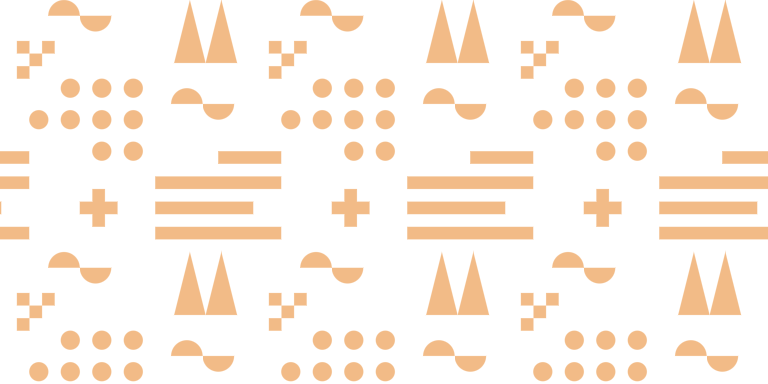
A WebGL 2 fragment shader for this pattern:

```glsl
#version 300 es
precision highp float;

uniform vec2 u_resolution;
out vec4 outColor;

// Offset from the nearest repeat of an anchor; the tile is 20 units square
vec2 around(vec2 p, vec2 anchor) {
    return mod(p - anchor + 10.0, 20.0) - 10.0;
}

float box(vec2 p, vec2 halfSize) {
    vec2 d = abs(p) - halfSize;
    return length(max(d, 0.0)) + min(max(d.x, d.y), 0.0);
}

// Half disc above the axis on the left, below it on the right
float wave(vec2 p) {
    vec2 q = p.x < 0.0 ? p : -p;
    return max(length(q + vec2(1.25, 0.0)) - 1.25, q.y);
}

// Two tall triangles side by side, apexes at y = 0
float peaks(vec2 p) {
    vec2 q = vec2(abs(abs(p.x) - 1.25), p.y);
    return max(dot(q, normalize(vec2(4.0, -1.0))), q.y - 5.0);
}

// Three rows of dots, starting at columns 1, 0 and 2
float dots(vec2 p) {
    float row = clamp(floor(p.y / 2.5 + 0.5), 0.0, 2.0);
    float firstColumn = mod(1.0 + 2.0 * row, 3.0);
    float column = clamp(floor(p.x / 2.5 + 0.5), firstColumn, 3.0);
    return length(p - 2.5 * vec2(column, row)) - 0.76;
}

// A diagonal of squares and one in the corner
float checks(vec2 p) {
    float d = box(p, vec2(0.5));
    for (int i = 0; i < 3; i++) {
        d = min(d, box(p - vec2(i, 2 - i), vec2(0.5)));
    }
    return d;
}

float cross3(vec2 p) {
    return min(box(p, vec2(1.5, 0.5)), box(p, vec2(0.5, 1.5)));
}

// Four stacked bars; the first and third are shortened
float bars(vec2 p) {
    float d = 1e3;
    for (int i = 0; i < 4; i++) {
        float left = i == 0 ? 0.0 : -5.0;
        float right = i == 2 ? 2.78 : 5.0;
        vec2 center = vec2(0.5 * (left + right), 2.0 * float(i));
        d = min(d, box(p - center, vec2(0.5 * (right - left), 0.5)));
    }
    return d;
}

void main() {
    // Units of the tile, y measured down from the top edge
    float unit = 30.476 / u_resolution.y;
    vec2 p = vec2(gl_FragCoord.x, u_resolution.y - gl_FragCoord.y) * unit;

    float d = wave(around(p, vec2(6.33, 1.25)));
    d = min(d, wave(around(p, vec2(16.08, 8.25))));
    d = min(d, peaks(around(p, vec2(16.32, 0.0))));
    d = min(d, dots(around(p, vec2(3.08, 7.0))));
    d = min(d, checks(around(p, vec2(1.84, 3.75))));
    d = min(d, cross3(around(p, vec2(7.83, 16.5))));
    d = min(d, bars(around(p, vec2(17.32, 12.5))));

    vec3 apricot = vec3(0.95, 0.735, 0.53);
    float ink = 1.0 - smoothstep(-0.75 * unit, 0.75 * unit, d);
    outColor = vec4(mix(vec3(1.0), apricot, ink), 1.0);
}
```
